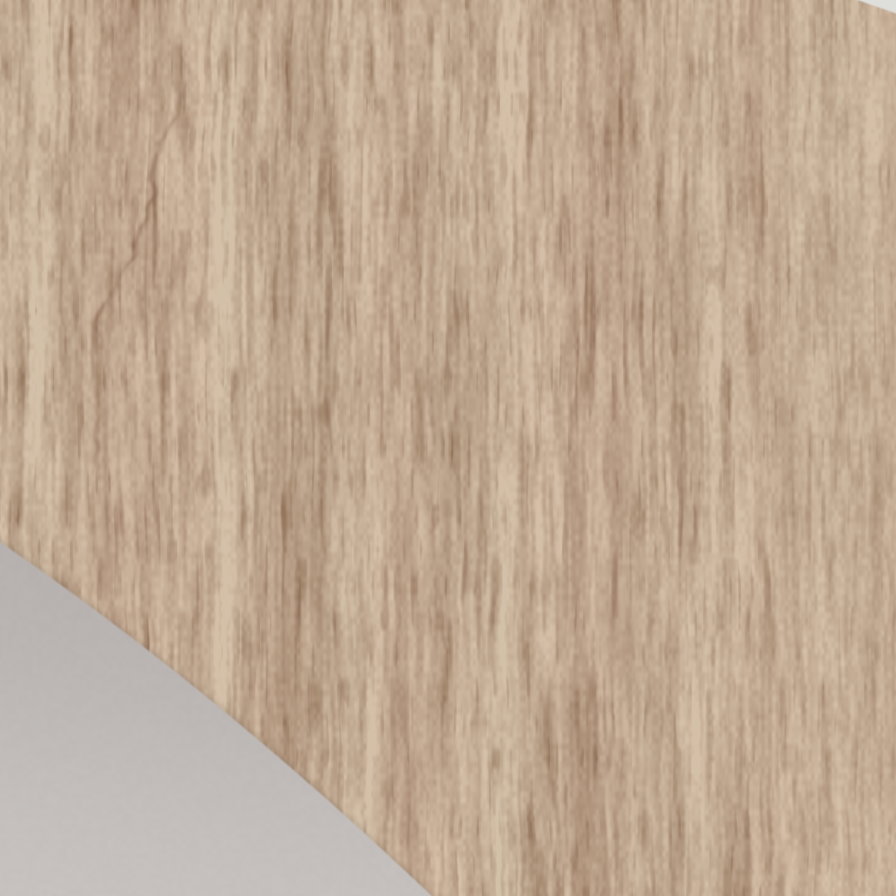
This texture is drawn by a Shadertoy shader. Its source:

```glsl
float hash(vec2 p) {
    vec3 q = fract(vec3(p.xyx) * 0.1031);
    q += dot(q, q.yzx + 33.33);
    return fract((q.x + q.y) * q.z);
}

float noise(vec2 p) {
    vec2 cell = floor(p), f = fract(p);
    f = f * f * (3.0 - 2.0 * f);
    float low = mix(hash(cell), hash(cell + vec2(1, 0)), f.x);
    float high = mix(hash(cell + vec2(0, 1)), hash(cell + vec2(1, 1)), f.x);
    return mix(low, high, f.y);
}

// Noise in the range -1 to 1
float signedNoise(vec2 p) {
    return 2.0 * noise(p) - 1.0;
}

float bell(float x, float width) {
    return exp(-x * x / (width * width));
}

// Each band: centre, width, tone at the bottom, tone at the top
const vec4 BANDS[12] = vec4[12](
    vec4(0.042, 0.020, 0.50, 0.60), vec4(0.130, 0.045, -0.50, -0.50),
    vec4(0.252, 0.014, 0.65, 0.95), vec4(0.320, 0.038, -0.80, -0.30),
    vec4(0.405, 0.024, 1.05, 0.20), vec4(0.470, 0.026, -0.50, -0.25),
    vec4(0.560, 0.017, 0.95, 0.90), vec4(0.662, 0.034, -0.85, -0.70),
    vec4(0.790, 0.022, 0.20, 0.75), vec4(0.845, 0.014, -0.25, -0.80),
    vec4(0.960, 0.060, 0.25, 0.55), vec4(0.695, 0.015, -0.40, -0.40));

float bandTone(vec2 p) {
    float tone = 0.0;
    for (int i = 0; i < 12; i++) {
        vec4 band = BANDS[i];
        tone += mix(band.z, band.w, smoothstep(0.2, 0.8, p.y)) * bell(p.x - band.x, band.y);
    }
    return tone;
}

// Fine vertical streaks in several widths
float fibreTone(vec2 p) {
    float tone = 0.0, amount = 0.40;
    vec2 scale = vec2(42.0, 2.2);
    for (int i = 0; i < 4; i++) {
        tone += amount * signedNoise(p * scale + float(i) * 17.3);
        scale *= vec2(1.75, 1.9);
        amount *= 1.18;
    }
    return tone;
}

// Short dark dashes where the noise peaks
float pores(vec2 p, vec2 scale, float threshold) {
    return smoothstep(threshold, 0.98, noise(p * scale));
}

// Thin dark line bending through the left of the board
float bentVein(vec2 p) {
    float path = 0.105 + 0.10 * smoothstep(0.55, 0.95, p.y);
    path += 0.010 * signedNoise(vec2(p.y * 22.0, 4.0)) + 0.004 * signedNoise(vec2(p.y * 70.0, 2.0));
    float reach = smoothstep(0.42, 0.55, p.y) * (1.0 - smoothstep(0.88, 0.95, p.y));
    return bell(p.x - path, 0.0035) * reach * (0.25 + 0.75 * noise(vec2(p.y * 22.0, 9.0)));
}

float straightVein(vec2 p, float x, float bottom, float top) {
    float path = x + 0.003 * signedNoise(vec2(p.y * 16.0, x * 90.0));
    float reach = smoothstep(bottom, bottom + 0.08, p.y) * (1.0 - smoothstep(top - 0.08, top, p.y));
    return bell(p.x - path, 0.003) * reach * noise(vec2(p.y * 20.0, x * 70.0));
}

vec3 woodColour(vec2 p) {
    vec2 grain = p;
    grain.x += 0.004 * signedNoise(p * vec2(6.0, 3.0)) + 0.0018 * signedNoise(p * vec2(25.0, 18.0));
    float contrast = mix(1.1, 0.85, smoothstep(0.7, 1.0, p.x));
    float tone = 0.30 + 0.95 * bandTone(grain) + contrast * fibreTone(grain);
    tone -= contrast * 1.25 * pores(grain, vec2(125.0, 14.0), 0.62);
    tone -= contrast * 1.15 * pores(grain + 5.0, vec2(210.0, 26.0), 0.62);
    tone += 0.50 * signedNoise(p * vec2(270.0, 150.0));

    float veins = bentVein(p) + straightVein(p, 0.080, 0.72, 1.1);
    veins += straightVein(p, 0.182, 0.42, 0.66) + straightVein(p, 0.850, 0.66, 0.92);
    tone -= 2.4 * veins;

    vec3 colour = vec3(0.752, 0.655, 0.562) + clamp(tone, -3.2, 1.5) * vec3(0.054, 0.062, 0.063);
    float blush = 0.5 * signedNoise(grain * vec2(14.0, 1.5) + 8.0) - 0.6 * bandTone(grain);
    return colour + blush * vec3(0.006, -0.006, -0.002);
}

vec3 greyColour(vec2 p) {
    float light = smoothstep(0.40, 0.0, p.y + 0.15 * p.x);
    vec3 colour = mix(vec3(0.715, 0.697, 0.688), vec3(0.775, 0.757, 0.745), light);
    return colour + 0.005 * signedNoise(p * 180.0);
}

void mainImage(out vec4 fragColor, in vec2 fragCoord) {
    vec2 p = fragCoord / iResolution.xy;
    float soft = max(0.0018, 1.0 / iResolution.y);

    // Gently curved lower edge of the board
    float edge = p.y - (0.395 - 0.82 * p.x + 0.28 * p.x * (0.482 - p.x));
    float board = smoothstep(-soft, soft, edge * 0.77);
    vec3 wood = woodColour(p) * (1.0 - 0.08 * bell(edge, 0.006));
    vec3 colour = mix(greyColour(p), wood, board);

    // Pale background beyond the upper right corner
    float corner = p.y - (1.0 - 0.35 * (p.x - 0.957));
    colour = mix(colour, vec3(0.87, 0.87, 0.86), smoothstep(-soft, soft, corner));
    fragColor = vec4(colour, 1.0);
}
```
